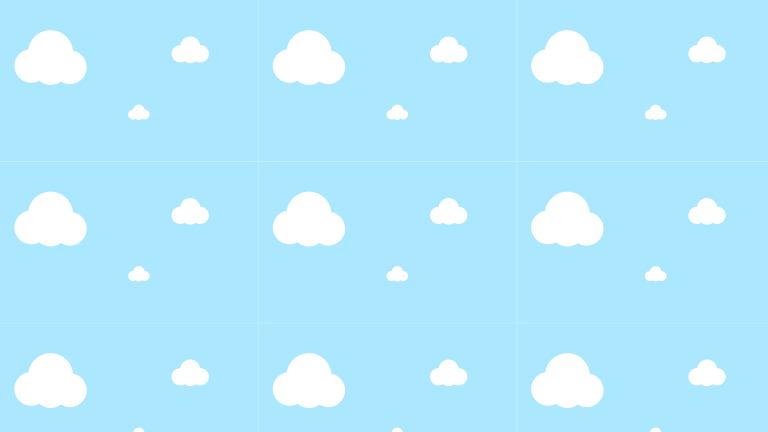
A WebGL 1 fragment shader for this pattern:

```glsl
precision highp float;

uniform vec2 u_resolution;

const vec3 SKY = vec3(0.67, 0.908, 1.0);
const vec3 CLOUD = vec3(1.0);
const float TILE_ROWS = 2.675;         // tiles per canvas height
const vec2 TILE = vec2(1.6, 1.0);      // tile size in tile heights
const float SEAM_WIDTH = 0.0062;
const float SEAM_STRENGTH = 0.22;

float circle(vec2 p, vec2 center, float radius) {
  return length(p - center) - radius;
}

// Four merged puffs; shape = side spread, side drop, side radius,
// all relative to the crown radius. Tilt lowers the right side.
float cloud(vec2 p, vec2 crown, float radius, vec3 shape, float tilt) {
  vec2 q = (p - crown) / radius;
  float d = circle(q, vec2(0.0), 1.0);
  d = min(d, circle(q, vec2(-shape.x, shape.y - tilt), shape.z));
  d = min(d, circle(q, vec2(shape.x, shape.y + tilt), shape.z));
  d = min(d, circle(q, vec2(0.0, shape.y + 0.055), shape.z * 1.02));
  return d * radius;
}

float coverage(float d, float pixel) {
  return clamp(0.5 - d / pixel, 0.0, 1.0);
}

// Share of a pixel covered by a thin line centred at distance d
float lineCoverage(float d, float width, float pixel) {
  float lo = max(d - 0.5 * pixel, -0.5 * width);
  float hi = min(d + 0.5 * pixel, 0.5 * width);
  return clamp((hi - lo) / pixel, 0.0, 1.0);
}

void main() {
  // Tile space, measured downward from the top left
  float pixel = TILE_ROWS / u_resolution.y;
  vec2 pos = vec2(gl_FragCoord.x, u_resolution.y - gl_FragCoord.y) * pixel;
  vec2 p = mod(pos, TILE);

  // Faint seams between tiles
  vec2 edge = min(p, TILE - p);
  vec2 inner = step(0.5 * TILE, pos);
  float seam = max(lineCoverage(edge.x, SEAM_WIDTH, pixel) * inner.x,
                   lineCoverage(edge.y, SEAM_WIDTH, pixel) * inner.y);
  vec3 color = mix(SKY, CLOUD, seam * SEAM_STRENGTH);

  // One large cloud and two small ones
  vec3 broad = vec3(0.86, 0.62, 0.75);
  vec3 wide = vec3(1.0, 0.72, 0.86);
  float d = cloud(p, vec2(0.313, 0.326), 0.139, broad, 0.03);
  d = min(d, cloud(p, vec2(1.178, 0.2885), 0.062, wide, 0.0));
  d = min(d, cloud(p, vec2(0.860, 0.6835), 0.0357, wide, 0.0));
  color = mix(color, CLOUD, coverage(d, pixel));

  gl_FragColor = vec4(color, 1.0);
}
```
